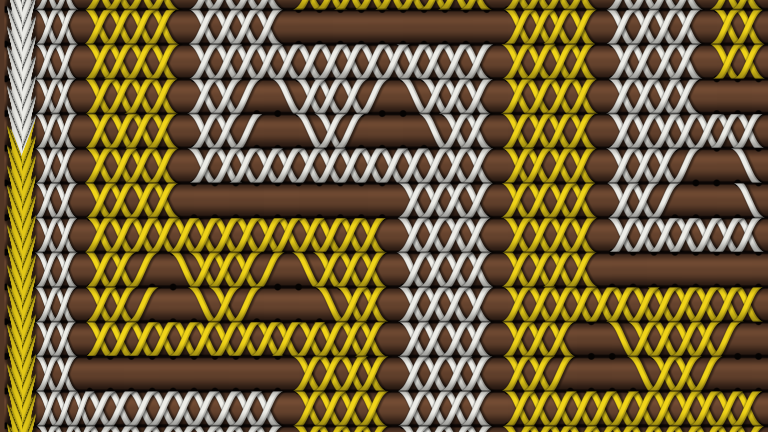
This texture is drawn by a WebGL 1 fragment shader. Its source:

```glsl
precision highp float;
// Brown horizontal rods laced with crossing white and yellow cords, and a braid
// down the left side. Each rod is a row of a hole grid; spans of holes choose where
// the lacing lies, and every cord is a bent line from a top hole to a bottom hole.
uniform vec2 u_resolution;

#define ORIGIN vec2(0.2072, 0.022)
#define CELL vec2(0.0484, 0.0803)
#define CORD_HALF 0.148
#define JITTER 0.16
#define WHITE vec3(0.93, 0.93, 0.91)
#define YELLOW vec3(0.94, 0.83, 0.1)
#define BROWN vec3(0.38, 0.25, 0.17)
#define DARK vec3(0.07, 0.04, 0.03)
#define BRAID_X 0.0498
#define BRAID_HALF 0.033
#define BRAID_TIP 0.36

vec2 cell;      // hole coordinate across, rod index down
vec4 span;      // left hole, right hole, left taper, right taper
vec3 tint;      // cord colour of the span
vec3 nextTint;  // colour given to spans being laid out
float soft;     // edge softness in hole units

float hash(vec2 p) {
  return fract(sin(dot(p, vec2(127.1, 311.7))) * 43758.55);
}

// Lacing on one rod; a taper draws in the bottom end of a side.
void taper(float row, float a, float b, float l, float r) {
  if (abs(cell.y - row) < 0.5 && cell.x > a - 0.45 && cell.x < b + 0.45) {
    span = vec4(a, b, l, r);
    tint = nextTint;
  }
}

// Straight-sided lacing over several rods.
void block(float first, float last, float a, float b) {
  if (cell.y > first - 0.5 && cell.y < last + 0.5) taper(cell.y, a, b, 0.0, 0.0);
}

// Two rods of tapered pieces between two full-width bars.
void motif(float row, float a) {
  block(row - 1.0, row - 1.0, a, a + 14.0);
  block(row + 2.0, row + 2.0, a, a + 14.0);
  for (int i = 0; i < 2; i++) {
    float n = float(i);
    taper(row + n, a, a + 3.0, 0.0, 1.0);
    taper(row + n, a + 4.0 + n, a + 9.0 - n, 1.0, 1.0);
    taper(row + n, a + 10.0 + n, a + 14.0, 1.0, 0.0);
  }
}

void layout() {
  span = vec4(1.0, -1.0, 0.0, 0.0);
  nextTint = WHITE;
  block(-1.0, 10.0, -3.0, -1.0);
  block(11.0, 12.0, -3.0, 9.0);
  block(-1.0, 0.0, 5.0, 9.0);
  motif(2.0, 5.0);
  block(5.0, 12.0, 15.0, 19.0);
  block(-1.0, 2.0, 25.0, 29.0);
  block(3.0, 3.0, 25.0, 32.0);
  block(6.0, 6.0, 25.0, 32.0);
  taper(4.0, 25.0, 29.0, 0.0, 1.0);
  taper(5.0, 25.0, 28.0, 0.0, 1.0);
  taper(4.0, 30.6, 31.9, 1.0, 0.0);
  taper(4.0, 31.0, 32.0, 1.0, 0.0);
  taper(5.0, 31.0, 32.0, 1.0, 0.0);
  nextTint = YELLOW;
  block(-1.0, 5.0, 0.0, 4.0);
  motif(7.0, 0.0);
  block(10.0, 12.0, 10.0, 14.0);
  block(-1.0, -1.0, 10.0, 19.0);
  block(-1.0, 7.0, 20.0, 24.0);
  block(8.0, 8.0, 20.0, 32.0);
  block(11.0, 12.0, 20.0, 32.0);
  taper(9.0, 20.0, 23.0, 0.0, 0.0);
  taper(10.0, 20.0, 23.0, 0.0, 1.0);
  taper(9.0, 25.0, 31.0, 1.0, 1.0);
  taper(10.0, 26.0, 30.0, 1.0, 1.0);
  block(-1.0, 1.0, 30.0, 32.0);
}

// s runs from -1 at the top of the rod to 1 at the bottom.
void cord(inout vec3 col, float s, float top, float bottom) {
  if (top < span.x || top > span.y) return;
  if (bottom < span.x + span.z || bottom > span.y - span.w) return;
  float s4 = s * s * s * s;
  float along = 0.5 + 0.5 * s * (0.75 + 0.25 * s4);
  float sway = (hash(vec2(top * 2.3 + bottom, cell.y)) - 0.5) * JITTER;
  float slope = (0.75 + 1.25 * s4) * CELL.x / CELL.y;
  float d = (cell.x - mix(top, bottom, along) - sway) / sqrt(1.0 + slope * slope);
  col *= 0.5 + 0.5 * smoothstep(CORD_HALF * 0.8, CORD_HALF * 2.0, abs(d - 0.05));
  float light = 1.0 - 0.32 * smoothstep(0.1, 1.0, s) - 0.2 * smoothstep(0.5, 1.0, -s);
  light *= 1.0 - 0.22 * smoothstep(0.4, 1.0, abs(d + 0.03) / CORD_HALF);
  light *= 1.0 - 0.55 * smoothstep(0.9, 1.0, abs(s));
  col = mix(col, tint * light, 1.0 - smoothstep(CORD_HALF - soft, CORD_HALF + soft, abs(d)));
}

vec3 rod(float s, float x) {
  float grain = hash(vec2(floor(x * 0.6), cell.y)) * 0.02 + hash(vec2(cell.y, 3.0)) * 0.08;
  float light = 1.0 - 0.75 * smoothstep(0.1, 1.0, s) - 0.55 * smoothstep(0.45, 1.0, -s);
  light += 0.18 * exp(-18.0 * (s + 0.35) * (s + 0.35)) + grain - 0.04;
  vec3 col = mix(DARK, BROWN, clamp(light, 0.0, 1.3));
  col = mix(col, DARK * 0.6, smoothstep(0.84, 0.97, abs(s)));
  vec2 hole = vec2(fract(x + 0.5) - 0.5, (1.0 - abs(s)) * 0.83);
  return mix(DARK * 0.3, col, smoothstep(0.12, 0.2, length(hole)));
}

// Overlapping V-shaped leaves, white above the tip and yellow below it.
void braid(inout vec3 col, vec2 p) {
  float u = (p.x - BRAID_X) / BRAID_HALF;
  float w = p.y + abs(u) * 0.085;
  float leaf = fract(w / 0.046 + (u > 0.0 ? 0.5 : 0.0));
  float edge = 0.84 + 0.16 * sin(leaf * 6.28);
  vec3 hue = mix(WHITE, YELLOW * 0.95, smoothstep(-0.003, 0.003, w - BRAID_TIP));
  float light = 0.35 + 0.65 * smoothstep(0.0, 0.28, leaf) * (1.0 - 0.45 * smoothstep(0.65, 1.0, leaf));
  light *= 1.0 - 0.25 * u * u;
  col *= 0.45 + 0.55 * smoothstep(0.9, 1.2, abs(u));
  col = mix(col, hue * light, 1.0 - smoothstep(edge - 0.06, edge + 0.06, abs(u)));
}

void main() {
  vec2 p = vec2(gl_FragCoord.x, u_resolution.y - gl_FragCoord.y) / u_resolution.y;
  vec2 g = (p - ORIGIN) / CELL;
  soft = 0.7 / (u_resolution.y * CELL.x);
  // The edge column left of the first hole has a tighter pitch.
  cell = vec2(g.x < 0.0 ? g.x * 1.25 : g.x, floor(g.y));
  float s = 2.0 * fract(g.y) - 1.0;
  vec3 col = rod(s, cell.x);
  layout();
  float base = floor(cell.x);
  for (int i = -1; i <= 1; i++) cord(col, s, base + float(i), base + float(i) + 1.0);
  for (int i = -1; i <= 1; i++) cord(col, s, base + float(i) + 1.0, base + float(i));
  // Frame strip beside the rod ends.
  col = mix(BROWN * 0.85, col, smoothstep(0.008, 0.013, p.x));
  braid(col, p);
  gl_FragColor = vec4(col, 1.0);
}
```
